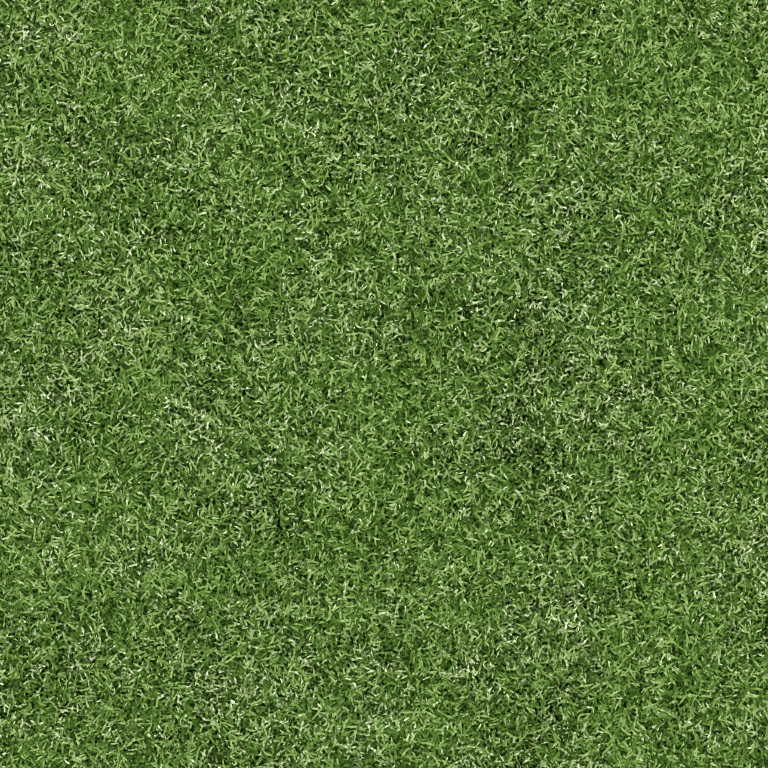
Write a WebGL 2 fragment shader that draws this texture.

```glsl
#version 300 es
precision highp float;
precision highp int;
// Close-cut lawn seen from above: stacked layers of short, randomly turned
// blades over dark soil. Each blade carries a tone and a dryness, which are
// turned into colour at the end; gradient noise adds dry patches and grain.

#define LAYERS 7
#define BLADE_CELLS 80.0
#define BLADE_SIZE vec2(0.0076, 0.0014)
#define STRAY_CELLS 17.0
#define STRAY_SIZE vec2(0.019, 0.0011)
#define STRAY_SHARE 0.22
#define TONE_MEAN 0.54
#define TONE_SPREAD 1.9
#define SOIL_TONE -0.45
#define DRY_SHARE 0.35
#define GRAIN_CELLS 250.0
#define GRAIN_GAIN 1.1

uniform vec2 u_resolution;
out vec4 fragColor;

// Integer hash: three random values in 0..1 for a cell and a seed.
vec3 hash3(vec2 cell, int seed) {
  uvec3 v = uvec3(ivec3(ivec2(cell), seed));
  v = v * 1664525u + 1013904223u;
  v.x += v.y * v.z; v.y += v.z * v.x; v.z += v.x * v.y;
  v ^= v >> 16u;
  v.x += v.y * v.z; v.y += v.z * v.x; v.z += v.x * v.y;
  return vec3(v >> 8u) / 16777216.0;
}

float cornerSlope(vec2 cell, vec2 offset, int seed) {
  float angle = 6.2832 * hash3(cell, seed).x;
  return dot(vec2(cos(angle), sin(angle)), offset);
}

float gradientNoise(vec2 p, int seed) {
  vec2 i = floor(p), f = p - i;
  vec2 s = f * f * f * (f * (f * 6.0 - 15.0) + 10.0);
  vec2 e = vec2(1.0, 0.0);
  float low = mix(cornerSlope(i, f, seed), cornerSlope(i + e, f - e, seed), s.x);
  float high = mix(cornerSlope(i + e.yx, f - e.yx, seed),
                   cornerSlope(i + 1.0, f - 1.0, seed), s.x);
  return mix(low, high, s.y);
}

// Lays one scattered layer of curved, tapered blades over turf (tone, dryness).
void addBlades(inout vec2 turf, vec2 uv, float cells, vec2 size, float share,
               vec2 toneRange, float dryShare, int seed) {
  vec2 p = uv * cells + float(seed) * vec2(0.37, 0.71);
  vec2 home = floor(p);
  vec2 halfSize = size * cells;
  float pixel = cells / u_resolution.y;
  for (int y = -1; y <= 1; y++) {
    for (int x = -1; x <= 1; x++) {
      vec2 cell = home + vec2(x, y);
      vec3 place = hash3(cell, seed);
      vec3 look = hash3(cell, seed + 100);
      if (look.z > share) continue;

      float angle = 3.1416 * place.z;
      vec2 along = vec2(cos(angle), sin(angle));
      vec2 d = p - cell - place.xy;
      vec2 q = vec2(dot(d, along), dot(d, vec2(-along.y, along.x)));
      float bladeLength = halfSize.x * mix(0.55, 1.2, look.y);
      float t = q.x / bladeLength;
      q.y += (place.x - 0.5) * 0.5 * bladeLength * t * t;
      float width = halfSize.y * (1.0 - 0.5 * min(t * t, 1.0));
      float edge = max(abs(q.y) - width, abs(q.x) - bladeLength);
      float cover = clamp(0.5 - edge / pixel, 0.0, 1.0);

      float tone = toneRange.x + (look.x - 0.5) * toneRange.y;
      float dry = smoothstep(look.y - 0.15, look.y + 0.15, dryShare);
      turf = mix(turf, vec2(tone, dry), cover);
    }
  }
}

vec3 ramp(vec3 dark, vec3 middle, vec3 light, float t) {
  return t < 0.5 ? mix(dark, middle, 2.0 * t) : mix(middle, light, 2.0 * t - 1.0);
}

void main() {
  vec2 uv = gl_FragCoord.xy / u_resolution.y;

  // Broad and small patches of dry growth
  float patches = 0.5 * gradientNoise(uv * 5.0, 501)
                + 0.5 * gradientNoise(uv * 13.0, 502)
                + 0.7 * gradientNoise(uv * 34.0, 503);
  float dryShare = clamp(DRY_SHARE + 0.8 * patches, 0.04, 0.9);

  // Soil, then the sward, then sparse long blades
  vec2 turf = vec2(SOIL_TONE, 0.4);
  for (int i = 0; i < LAYERS; i++) {
    addBlades(turf, uv, BLADE_CELLS, BLADE_SIZE, 1.0,
              vec2(TONE_MEAN, TONE_SPREAD), dryShare, i + 1);
  }
  addBlades(turf, uv, STRAY_CELLS, STRAY_SIZE, STRAY_SHARE,
            vec2(0.85, 0.6), dryShare, 40);

  // Fine grain, stronger in dry growth, and gentle mottling
  float grain = gradientNoise(uv * GRAIN_CELLS, 504);
  turf.x += GRAIN_GAIN * grain * (0.8 + 0.6 * turf.y);
  turf.x += 0.25 * gradientNoise(uv * 8.0, 505)
          + 0.3 * gradientNoise(uv * 45.0, 506);

  vec3 lush = ramp(vec3(0.28, 0.40, 0.15), vec3(0.36, 0.50, 0.20),
                   vec3(0.50, 0.62, 0.33), turf.x);
  vec3 dry = ramp(vec3(0.26, 0.33, 0.17), vec3(0.41, 0.49, 0.29),
                  vec3(0.59, 0.66, 0.47), turf.x);
  fragColor = vec4(clamp(mix(lush, dry, turf.y), 0.0, 1.0), 1.0);
}
```
